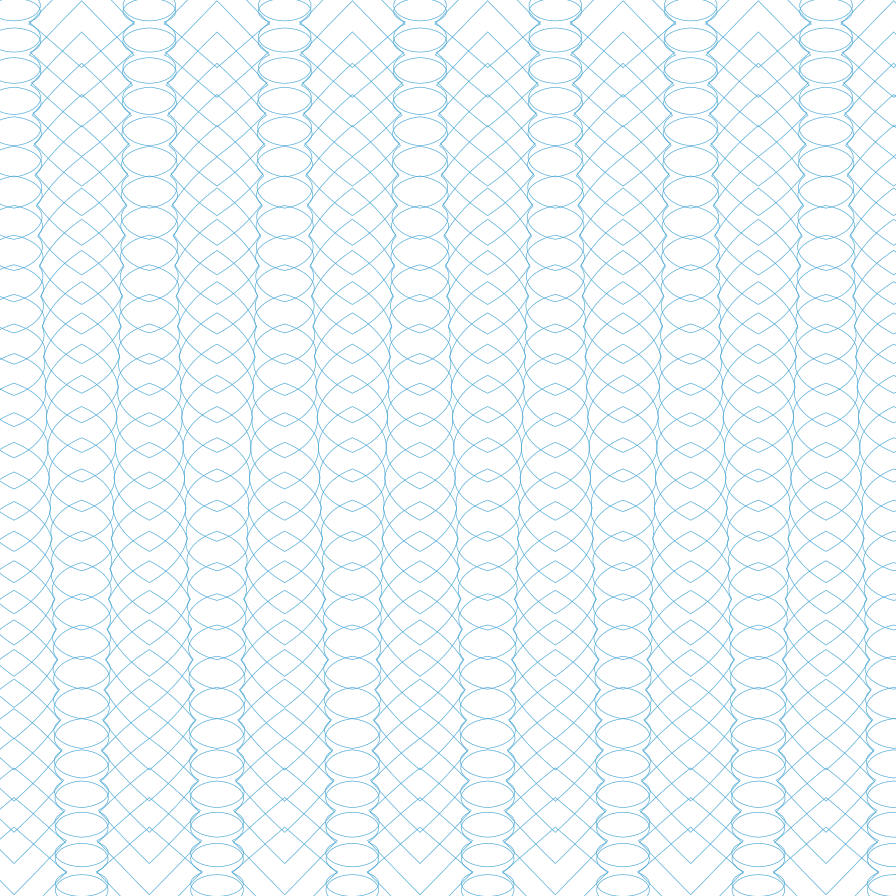
A WebGL 2 fragment shader for this pattern:

```glsl
#version 300 es
precision highp float;
// Guilloche of thin blue waves whose sharp crests slowly trade places with round bulbs.
uniform vec2 u_resolution;
out vec4 outColor;

// Half a wave: a straight flank from the sharp tip, then an overhanging round bulb.
vec2 halfWave(float t, float height) {
    float neckY = 0.66 * height;
    if (t < 0.5) return vec2(0.78, neckY) * t * 2.0;
    float angle = mix(-0.97, 1.5708, t * 2.0 - 1.0);
    float radiusY = (height - neckY) / 1.825;
    return vec2(1.0 - 0.39 * cos(angle), height - radiusY + radiusY * sin(angle));
}

// Blend of the half wave with itself turned by 180 degrees.
vec2 blendedWave(float t, float height, float blend) {
    vec2 turned = vec2(1.0, height) - halfWave(1.0 - t, height);
    return mix(halfWave(t, height), turned, blend);
}

float segmentDistance(vec2 p, vec2 a, vec2 b) {
    vec2 ab = b - a;
    return length(p - a - ab * clamp(dot(p - a, ab) / dot(ab, ab), 0.0, 1.0));
}

float waveDistance(vec2 p, float height, float blend) {
    const int STEPS = 24;
    float nearest = 1e3;
    vec2 previous = blendedWave(0.0, height, blend);
    for (int i = 1; i <= STEPS; i++) {
        vec2 next = blendedWave(float(i) / float(STEPS), height, blend);
        nearest = min(nearest, segmentDistance(p, previous, next));
        previous = next;
    }
    return nearest;
}

// Box-filtered coverage of a hairline.
float lineCoverage(float dist, float pixel) {
    float halfWidth = 0.0048;
    return clamp(0.5 + (halfWidth - dist) / pixel, 0.0, 1.0)
         - clamp(0.5 - (halfWidth + dist) / pixel, 0.0, 1.0);
}

// Paper left bare by one family; direction 1 hangs from its tips, -1 stands on them.
float familyPaper(vec2 p, float direction, float firstTip, float spacing, float height,
                  float extent, float pixel) {
    float paper = 1.0;
    float startRow = floor((p.y - firstTip) / spacing) + max(direction, 0.0);
    for (int i = 0; i < 5; i++) {
        float row = startRow - direction * float(i);
        if (direction < 0.0 && (row < 0.0 || row > 28.0)) continue;
        float tip = firstTip + row * spacing;
        float center = tip + 0.5 * direction * height;
        float blend = clamp((center - 0.5) / (extent - 1.0), 0.0, 1.0);
        vec2 local = vec2(p.x, direction * (p.y - tip));
        paper *= 1.0 - lineCoverage(waveDistance(local, height, blend), pixel);
    }
    return paper;
}

void main() {
    // One unit is half a column; y runs downwards from the top edge.
    float extent = 13.241;
    vec2 p = gl_FragCoord.xy / u_resolution * extent;
    p.y = extent - p.y;
    float pixel = extent / min(u_resolution.x, u_resolution.y);

    // Mirror every column onto a single half wave.
    p.x = abs(mod(p.x - 1.207 + 1.0, 2.0) - 1.0);

    float paper = familyPaper(p, 1.0, 0.012, 0.4612, 1.219, extent, pixel)
                * familyPaper(p, -1.0, 1.0, 0.4374, 1.024, extent, pixel);

    vec3 lineBlue = vec3(0.28, 0.65, 0.83);
    outColor = vec4(mix(lineBlue, vec3(1.0), paper), 1.0);
}
```
